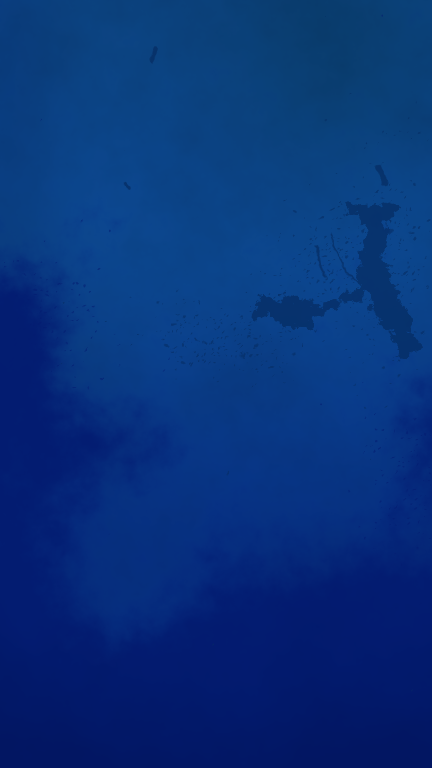
A Shadertoy shader for this background:

```glsl
// Weathered blue wall: mottled indigo stains below, dark paint splatter at right.

vec2 hash2(vec2 p) {
    vec3 q = fract(p.xyx * vec3(0.1031, 0.1030, 0.0973));
    q += dot(q, q.yzx + 33.33);
    return fract((q.xx + q.yz) * q.zy);
}

float corner(vec2 cell, vec2 offset) {
    return dot(hash2(cell) * 2.0 - 1.0, offset);
}

float gradientNoise(vec2 p) {
    vec2 i = floor(p), f = fract(p);
    vec2 u = f * f * f * (f * (f * 6.0 - 15.0) + 10.0);
    vec2 e = vec2(1, 0);
    return mix(mix(corner(i, f), corner(i + e, f - e), u.x),
               mix(corner(i + e.yx, f - e.yx), corner(i + 1.0, f - 1.0), u.x), u.y);
}

float fbm(vec2 p) {
    float sum = 0.0, amp = 0.6;
    for (int i = 0; i < 6; i++) {
        sum += amp * gradientNoise(p);
        p = mat2(1.6, 1.2, -1.2, 1.6) * p + 17.3;
        amp *= 0.56;
    }
    return sum;
}

// Soft elliptical falloff, 1 at the centre
float glow(vec2 p, vec2 centre, vec2 radius) {
    vec2 d = (p - centre) / radius;
    return exp(-dot(d, d));
}

float segment(vec2 p, vec2 a, vec2 b) {
    vec2 d = b - a;
    return length(p - a - d * clamp(dot(p - a, d) / dot(d, d), 0.0, 1.0));
}

// Scattered, randomly turned flecks; density sets how many cells hold one
float flecks(vec2 p, float scale, float density, float pixel) {
    vec2 cell = floor(p * scale), h = hash2(cell + 71.0), k = hash2(cell + 193.0);
    vec2 d = fract(p * scale) - 0.35 - 0.3 * h;
    float a = 1.2 * k.y;
    d = mat2(cos(a), -sin(a), sin(a), cos(a)) * d;
    float size = 0.1 + 0.2 * h.y;
    float dist = length(d * vec2(1.0, 1.8)) - size;
    return step(k.x, density) * (1.0 - smoothstep(-pixel * scale, pixel * scale, dist));
}

void mainImage(out vec4 fragColor, in vec2 fragCoord) {
    // x spans 0..1, y spans 0..1.778
    vec2 p = fragCoord / iResolution.xy * vec2(1.0, 1.778);
    float pixel = 1.0 / iResolution.x;
    float cloud = fbm(p * 3.0 + 4.0);
    float grit = fbm(p * 17.0 + 9.0);

    // Blue wash, greyer and greener toward the upper right
    vec3 col = mix(vec3(0.025, 0.19, 0.51), vec3(0.045, 0.27, 0.545), smoothstep(0.45, 1.25, p.y));
    col = mix(col, vec3(0.045, 0.26, 0.50), smoothstep(1.3, 1.78, p.y));
    col = mix(col, vec3(0.035, 0.235, 0.42), 0.8 * glow(p, vec2(0.78, 1.68), vec2(0.3, 0.32)));
    col = mix(col, vec3(0.03, 0.21, 0.46), 0.6 * glow(p, vec2(0.0, 1.6), vec2(0.13, 0.5)));
    col *= 1.0 + 0.14 * cloud + 0.05 * grit;

    // Indigo stains: floor, left edge, right edge
    float stain = 1.05 * (1.0 - smoothstep(0.1, 0.75, p.y));
    stain += 0.85 * glow(p, vec2(-0.02, 0.76), vec2(0.2, 0.36));
    stain += 0.45 * glow(p, vec2(0.27, 0.75), vec2(0.16, 0.11));
    stain += 0.40 * glow(p, vec2(0.02, 1.02), vec2(0.14, 0.18));
    stain += 0.40 * glow(p, vec2(0.86, 0.36), vec2(0.26, 0.15));
    stain += 0.55 * glow(p, vec2(1.02, 0.74), vec2(0.12, 0.2));
    stain -= 0.38 * glow(p, vec2(0.3, 0.37), vec2(0.16, 0.16));
    stain = smoothstep(0.08, 0.85, stain + 0.5 * cloud + 0.38 * grit);
    vec3 indigo = mix(vec3(0.005, 0.08, 0.375), vec3(0.01, 0.105, 0.44), smoothstep(-0.1, 0.45, p.y + 0.3 * cloud));
    col = mix(col, indigo, stain * 0.95);

    // Splatter body: a ragged column with an arm reaching left
    vec2 w = p + 0.025 * vec2(grit, fbm(p * 15.0 + 31.0));
    float d = segment(w, vec2(0.84, 1.28), vec2(0.89, 1.28)) - 0.022;
    d = min(d, segment(w, vec2(0.875, 1.27), vec2(0.86, 1.15)) - 0.025);
    d = min(d, segment(w, vec2(0.865, 1.14), vec2(0.91, 1.05)) - 0.035);
    d = min(d, segment(w, vec2(0.91, 1.05), vec2(0.94, 0.97)) - 0.02);
    d = min(d, segment(w, vec2(0.62, 1.065), vec2(0.72, 1.05)) - 0.026);
    d = min(d, segment(w, vec2(0.72, 1.07), vec2(0.84, 1.10)) - 0.010);
    d += 0.055 * fbm(p * 28.0);

    // Thin flung strokes and lone chips
    float stroke = abs(length(w - vec2(0.92, 1.25)) - 0.155) - 0.002;
    stroke = max(stroke, length(w - vec2(0.79, 1.17)) - 0.07);
    stroke = min(stroke, segment(w, vec2(0.73, 1.21), vec2(0.75, 1.14)) - 0.003);
    stroke = min(stroke, segment(w, vec2(0.875, 1.39), vec2(0.892, 1.36)) - 0.008);
    stroke = min(stroke, segment(w, vec2(0.363, 1.67), vec2(0.35, 1.635)) - 0.006);
    stroke = min(stroke, segment(w, vec2(0.29, 1.356), vec2(0.298, 1.347)) - 0.005);
    float paint = 1.0 - smoothstep(-pixel, pixel, min(d, stroke));

    // Flecks gather around the splatter, below the middle, and at the stain rim
    float density = 0.5 * glow(p, vec2(0.53, 0.98), vec2(0.12, 0.06));
    density += 0.4 * glow(p, vec2(0.75, 1.16), vec2(0.1, 0.09));
    density += 0.3 * glow(p, vec2(0.89, 1.18), vec2(0.09, 0.22));
    density += 0.15 * glow(p, vec2(0.42, 1.04), vec2(0.09, 0.05));
    float specks = max(flecks(w, 58.0, density, pixel), flecks(w + 3.7, 105.0, density, pixel));
    col = mix(col, vec3(0.02, 0.175, 0.39), 0.75 * max(paint, 0.8 * specks));

    // Indigo grains along the left and right margins
    float rim = 0.4 * glow(p, vec2(0.1, 1.02), vec2(0.1, 0.12)) + 0.4 * glow(p, vec2(0.95, 0.66), vec2(0.09, 0.16));
    col = mix(col, indigo, 0.55 * flecks(w + 1.3, 80.0, rim, pixel));
    fragColor = vec4(col, 1.0);
}
```
